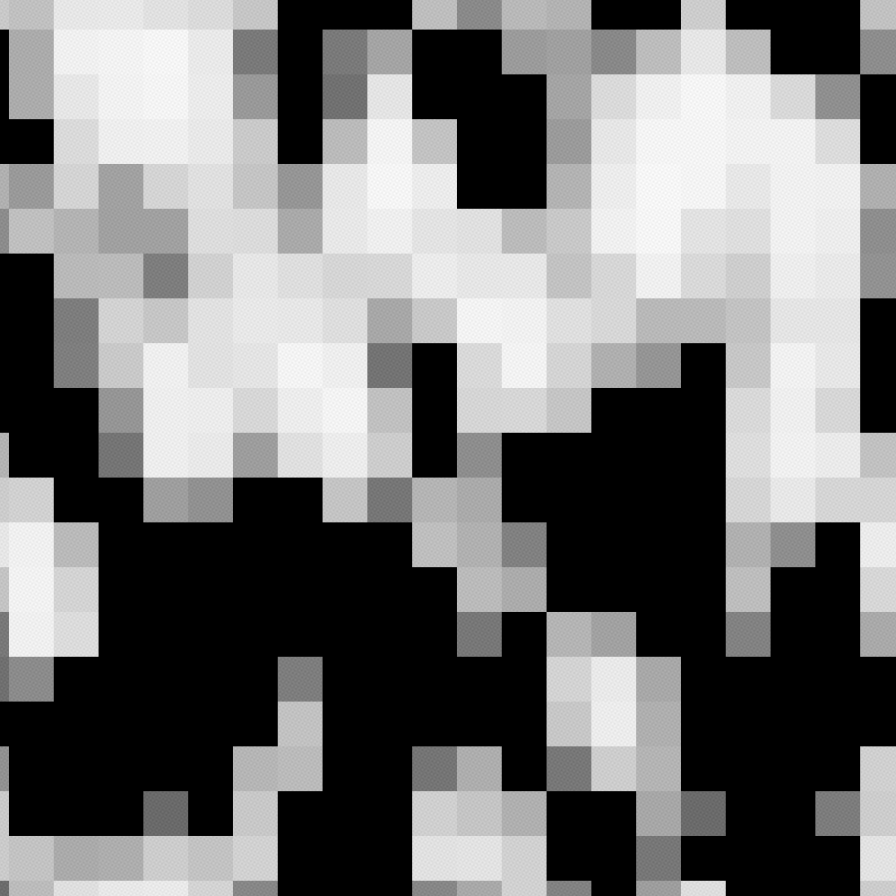
Give the GLSL for this texture, as a WebGL 2 fragment shader.

```glsl
#version 300 es
precision highp float;
// Coarse square mosaic: black hollows between patches of light grey tiles.
// Layered sines plus a little per-tile hash give each tile a height, which is
// ranked and toned; low ranks are black. A faint fine weave covers the light.

uniform vec2 u_resolution;
out vec4 fragColor;

const float TILES = 20.0;
const float TAU = 6.2831853;

// Whole cycles per canvas, so every wave averages out over the tiles
const vec2 WAVES[10] = vec2[10](
    vec2(0, 1), vec2(2, 1), vec2(1, -2), vec2(3, 1), vec2(3, -2),
    vec2(2, 3), vec2(4, -1), vec2(5, 2), vec2(4, 3), vec2(6, -1));

float hash(vec2 p) {
    return fract(sin(dot(p, vec2(127.1, 311.7))) * 43758.55);
}

// Height of a tile, with zero mean and close to unit deviation
float tileHeight(vec2 tile) {
    float sum = 0.0, variance = 0.0;
    for (int i = 0; i < 10; i++) {
        float amplitude = inversesqrt(length(WAVES[i]));
        float phase = 3.14 + float(i * i) * 2.4;
        sum += amplitude * sin(TAU * dot(WAVES[i], tile) / TILES + phase);
        variance += 0.5 * amplitude * amplitude;
    }
    return sum * inversesqrt(variance) + 0.8 * (hash(tile) - 0.5);
}

// Grey of a tile: the darkest 38 percent are black, the rest rise steeply
float tileGrey(vec2 tile) {
    float rank = 1.0 / (1.0 + exp(-1.66 * tileHeight(tile)));
    float lit = (rank - 0.38) / 0.62;
    return lit > 0.0 ? 0.3 + 0.67 * pow(lit, 0.44) : 0.0;
}

// Fine crossed ripples, between -1 and 1
float weave(vec2 p) {
    float coarse = sin(dot(p, vec2(1100, 430))) * sin(dot(p, vec2(-380, 1150)));
    float fine = sin(dot(p, vec2(1370, -290))) * sin(dot(p, vec2(310, 1290)));
    return 0.5 * (coarse + fine);
}

void main() {
    float side = min(u_resolution.x, u_resolution.y);
    vec2 uv = gl_FragCoord.xy / side;
    vec2 p = uv * TILES + vec2(0.8, 0.66);

    // Blend the four tiles around the nearest corner across one pixel
    vec2 corner = floor(p + 0.5);
    vec2 w = clamp((p - corner) * side / TILES + 0.5, 0.0, 1.0);
    float below = mix(tileGrey(corner - 1.0), tileGrey(corner - vec2(0, 1)), w.x);
    float above = mix(tileGrey(corner - vec2(1, 0)), tileGrey(corner), w.x);
    float grey = mix(below, above, w.y);

    // The weave fades out where pixels are too large to carry it
    float detail = smoothstep(300.0, 500.0, side);
    grey += 0.035 * detail * weave(uv) * smoothstep(0.0, 0.5, grey);

    fragColor = vec4(vec3(clamp(grey, 0.0, 1.0)), 1.0);
}
```
